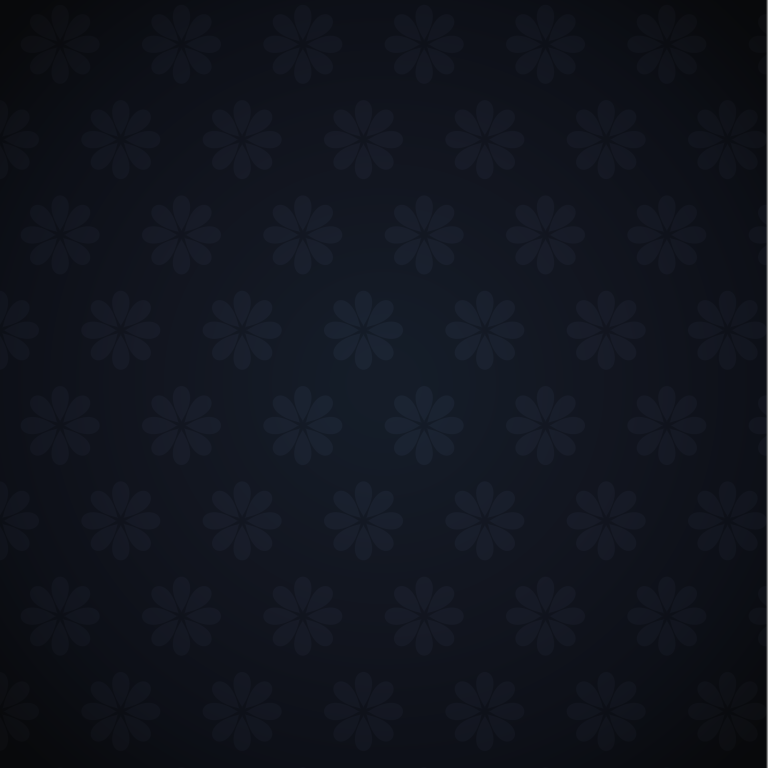
Give the GLSL for this pattern, as a Shadertoy shader.

```glsl
// Staggered rows of faint eight-petal flowers on a dark navy ground.
// Each cell folds its angle into one pear-shaped implicit curve; a radial
// gradient lights the centre, and a thin grey strip closes the right edge.

// Approximate signed distance to eight petals around the origin.
float flower(vec2 p) {
    float sector = radians(45.0);
    float angle = atan(p.x, p.y);
    angle -= sector * round(angle / sector);
    p = length(p) * vec2(sin(angle), cos(angle));

    // Pear curve: sharp at t = 0 near the middle, round at t = 1.
    vec2 size = vec2(0.0292, 0.0454);
    float t = (p.y - 0.006) / size.y;
    float side = p.x / size.x;
    float curve = side * side - t * abs(t) * (1.0 - t);
    vec2 gradient = vec2(2.0 * side, abs(t) * (3.0 * t - 2.0)) / size;
    return curve / max(length(gradient), 0.001);
}

// Navy glow falling off in three steps from the centre.
vec3 ground(float r) {
    vec3 col = mix(vec3(0.081, 0.111, 0.157), vec3(0.070, 0.083, 0.122), smoothstep(0.0, 0.34, r));
    col = mix(col, vec3(0.049, 0.060, 0.089), smoothstep(0.26, 0.56, r));
    return mix(col, vec3(0.031, 0.034, 0.042), smoothstep(0.48, 0.71, r));
}

void mainImage(out vec4 fragColor, in vec2 fragCoord) {
    vec2 uv = fragCoord / iResolution.xy;

    // Rows count down from the top; odd rows shift by half a column.
    vec2 pitch = vec2(0.158, 0.1241);
    vec2 p = vec2(uv.x, 1.0 - uv.y) - vec2(0.0783, 0.0577);
    float row = round(p.y / pitch.y);
    p.x += 0.5 * pitch.x * mod(row, 2.0);
    p -= pitch * round(p / pitch);

    // Petals are a slightly lighter tint of the ground beneath them.
    float edge = 0.7 / iResolution.y;
    float petal = 1.0 - smoothstep(-edge, edge, flower(p));
    vec3 col = ground(length(uv - 0.5));
    col = mix(col, col * 1.2 + vec3(0.008, 0.008, 0.010), petal);

    // Grey strip along the right edge.
    float soft = 0.5 / iResolution.x;
    float strip = smoothstep(-soft, soft, uv.x - 0.9982);
    col = mix(col, vec3(0.56), strip);

    fragColor = vec4(col, 1.0);
}
```
